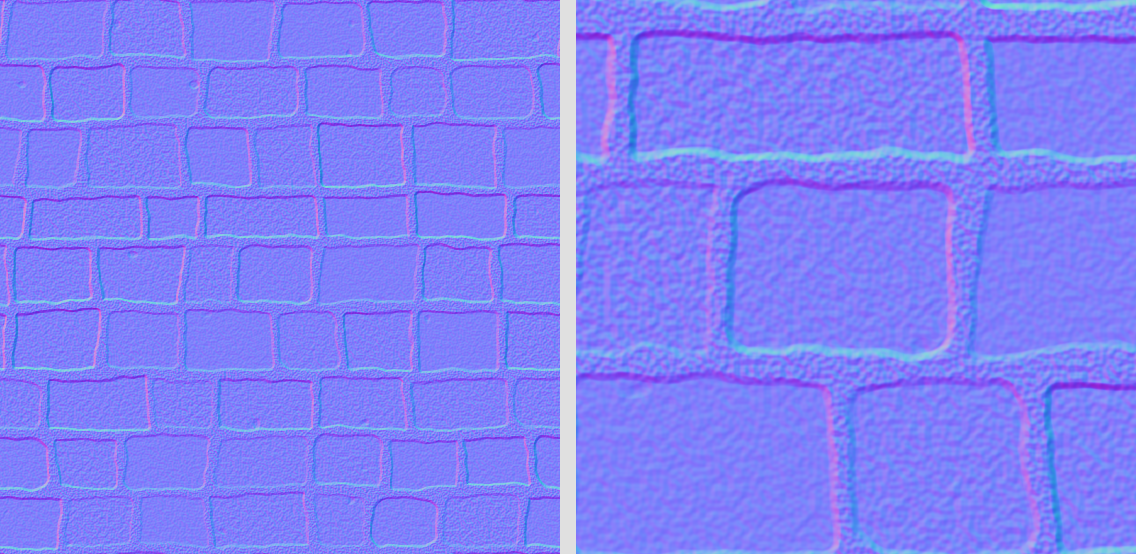
Left: the whole. Right: its middle third, enlarged.
Reproduce this texture map procedurally as a WebGL 1 fragment shader.

```glsl
precision highp float;
// Tangent-space normal map of a coursed stone wall with grainy mortar joints.
uniform vec2 u_resolution;

const float ROWS = 9.0;
const float STEP = 0.001;    // sampling distance for slopes
const float BEVEL = 0.006;   // width of a stone's sloped rim
const float RELIEF = 0.0029; // height of a stone above the mortar

float hash(vec2 c) {
  vec3 q = fract(c.xyx * 0.1031);
  q += dot(q, q.yzx + 33.33);
  return fract((q.x + q.y) * q.z);
}

float hashRange(vec2 id, float seed, float low, float high) {
  return mix(low, high, hash(id + seed * 17.3));
}

// Dot product of a random lattice gradient with the offset to it.
float cornerSlope(vec2 cell, vec2 offset, float period, float seed) {
  float angle = 6.2832 * hash(mod(cell, period) + seed * 23.7);
  return dot(vec2(cos(angle), sin(angle)), offset);
}

// Gradient noise that tiles over the unit square.
float noise(vec2 p, float frequency, float seed) {
  p *= frequency;
  vec2 cell = floor(p);
  vec2 f = p - cell;
  vec2 blend = f * f * f * (f * (f * 6.0 - 15.0) + 10.0);
  vec2 e = vec2(1.0, 0.0);
  float a = cornerSlope(cell, f, frequency, seed);
  float b = cornerSlope(cell + e.xy, f - e.xy, frequency, seed);
  float c = cornerSlope(cell + e.yx, f - e.yx, frequency, seed);
  float d = cornerSlope(cell + e.xx, f - e.xx, frequency, seed);
  return mix(mix(a, b, blend.x), mix(c, d, blend.x), blend.y);
}

vec2 noisePair(vec2 p, float frequency, float seed) {
  return vec2(noise(p, frequency, seed), noise(p, frequency, seed + 1.0));
}

float rowEdge(float row) {
  return (row + hashRange(vec2(mod(row, ROWS), 3.0), 1.0, -0.1, 0.1)) / ROWS;
}

// Every third course holds six stones, the others seven.
float stonesInRow(float row) {
  return 7.0 - step(1.5, mod(row, 3.0));
}

// Slanted joint to the left of a stone; rise is measured from mid-course.
float jointEdge(float column, float row, float count, float rise) {
  vec2 id = vec2(mod(column, count), mod(row, ROWS));
  float slant = hashRange(id, 2.0, -0.1, 0.1);
  return (column + hashRange(id, 3.0, -0.22, 0.22)) / count + slant * rise;
}

float roundedBox(vec2 p, vec2 halfSize, float radius) {
  vec2 q = abs(p) - halfSize + radius;
  return length(max(q, 0.0)) + min(max(q.x, q.y), 0.0) - radius;
}

// Signed distance to the stone holding p; id receives its column and row.
float stoneDistance(vec2 p, out vec2 id) {
  float row = floor(p.y * ROWS);
  row += step(rowEdge(row + 1.0), p.y) + step(rowEdge(row), p.y) - 1.0;
  float bottom = rowEdge(row);
  float top = rowEdge(row + 1.0);
  float rise = p.y - 0.5 * (bottom + top);

  float count = stonesInRow(row);
  float x = p.x + hash(vec2(mod(row, ROWS), 41.0)) / count;
  float column = floor(x * count);
  column += step(jointEdge(column + 1.0, row, count, rise), x)
          + step(jointEdge(column, row, count, rise), x) - 1.0;
  id = vec2(mod(column, count), mod(row, ROWS));

  vec2 low = vec2(jointEdge(column, row, count, rise), bottom);
  vec2 high = vec2(jointEdge(column + 1.0, row, count, rise), top);
  low += vec2(hashRange(id, 4.0, 0.0025, 0.005), hashRange(id, 5.0, 0.0025, 0.006));
  high -= vec2(hashRange(id, 6.0, 0.0025, 0.005), hashRange(id, 7.0, 0.0025, 0.009));
  float radius = mix(0.007, 0.028, pow(hash(id + 91.0), 2.5));
  return roundedBox(vec2(x, p.y) - 0.5 * (low + high), 0.5 * (high - low), radius);
}

float wallHeight(vec2 p) {
  // Bent courses, worn edges and chipped outlines
  vec2 bent = p + 0.009 * noisePair(p, 6.0, 1.0) + 0.003 * noisePair(p, 26.0, 3.0);
  vec2 id;
  float d = stoneDistance(bent, id);
  d += 0.010 * max(noise(p, 14.0, 10.0), 0.0) + 0.003 * noise(p, 44.0, 5.0);
  float stone = 1.0 - smoothstep(-BEVEL, 0.0, d);

  // Grain, with smoother and rougher stones, and a few raised knobs
  float roughness = hashRange(id, 8.0, 0.6, 1.25);
  float face = 0.00055 * noise(p, 230.0, 6.0) + 0.0006 * noise(p, 110.0, 7.0);
  float knob = 0.0014 * smoothstep(0.45, 0.65, noise(p, 36.0, 8.0));
  float mortar = 0.0008 * noise(p, 256.0, 9.0) + 0.0005 * noise(p, 120.0, 11.0);
  float relief = RELIEF * hashRange(id, 9.0, 0.35, 1.15);
  return mix(mortar, relief + face * roughness + knob, stone);
}

void main() {
  vec2 p = gl_FragCoord.xy / u_resolution;
  float here = wallHeight(p);
  float slopeX = (wallHeight(p + vec2(STEP, 0.0)) - here) / STEP;
  float slopeY = (wallHeight(p + vec2(0.0, STEP)) - here) / STEP;
  // Red faces right, green faces down; blue peaks just below full
  vec3 normal = normalize(vec3(-slopeX, slopeY, 1.0));
  gl_FragColor = vec4(0.5 + vec3(0.5, 0.5, 0.485) * normal, 1.0);
}
```
